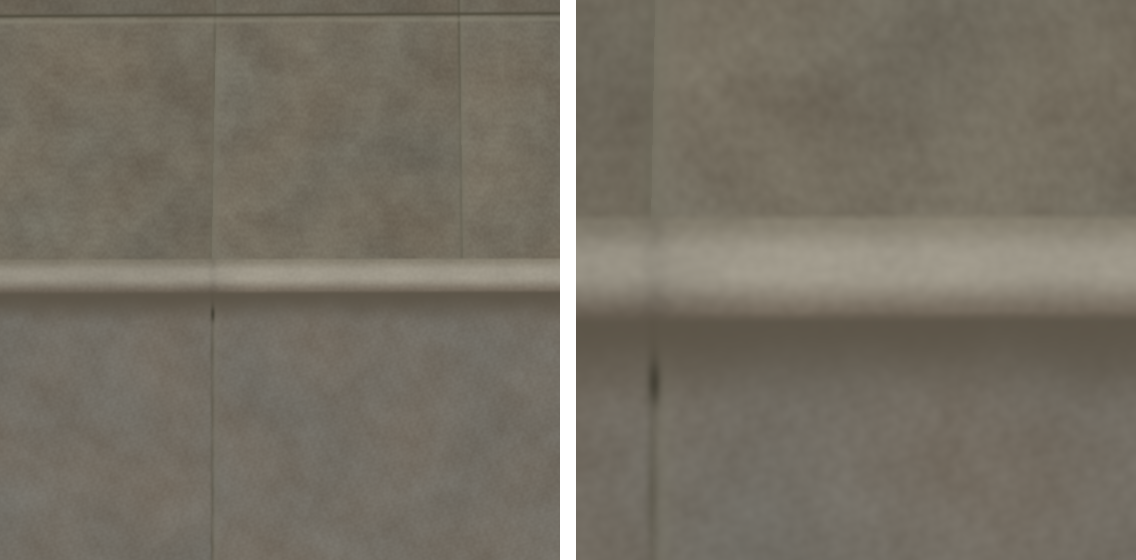
Left: the whole. Right: its middle third, enlarged.
Reproduce this texture procedurally as a three.js fragment shader.

```glsl
// Mottled stone wall tiles with pale grout, split by a rounded trim rail and its shadow.
varying vec2 vUv;

const vec3 UPPER_DARK = vec3(0.405, 0.375, 0.325);
const vec3 UPPER_LIGHT = vec3(0.485, 0.465, 0.410);
const vec3 LOWER_DARK = vec3(0.420, 0.393, 0.352);
const vec3 LOWER_LIGHT = vec3(0.472, 0.456, 0.422);
const vec3 GROUT = vec3(0.465, 0.455, 0.395);
const vec3 JOINT_DARK = vec3(0.310, 0.295, 0.240);
const vec3 LIP = vec3(0.530, 0.515, 0.450);
const vec3 RAIL_EDGE = vec3(0.520, 0.495, 0.435);
const vec3 RAIL_LIGHT = vec3(0.615, 0.592, 0.538);
const vec3 RAIL_UNDER = vec3(0.430, 0.390, 0.340);
const vec3 SHADOW = vec3(0.355, 0.325, 0.275);

const float PITCH = 0.442;
const float JOINT_X = 0.382;
const float LOWER_JOINT_X = 0.379;

vec2 gradient(vec2 cell) {
  float h = fract(sin(dot(cell, vec2(127.1, 311.7))) * 43758.5);
  return vec2(cos(h * 6.2832), sin(h * 6.2832));
}

float noise(vec2 p) {
  vec2 i = floor(p), f = fract(p);
  vec2 u = f * f * f * (f * (f * 6.0 - 15.0) + 10.0);
  float a = dot(gradient(i), f);
  float b = dot(gradient(i + vec2(1.0, 0.0)), f - vec2(1.0, 0.0));
  float c = dot(gradient(i + vec2(0.0, 1.0)), f - vec2(0.0, 1.0));
  float d = dot(gradient(i + vec2(1.0, 1.0)), f - vec2(1.0, 1.0));
  return mix(mix(a, b, u.x), mix(c, d, u.x), u.y);
}

float fbm(vec2 p) {
  float sum = 0.0, gain = 0.6;
  for (int i = 0; i < 5; i++) {
    sum += gain * noise(p);
    p = mat2(1.6, 1.2, -1.2, 1.6) * p + 7.3;
    gain *= 0.62;
  }
  return sum;
}

// Soft line around d = 0
float softLine(float d, float width) {
  return exp(-d * d / (width * width));
}

// Cloudy glaze, shifted by a seed so that each tile differs
vec3 stone(vec2 p, float seed, vec3 dark, vec3 light) {
  vec2 q = p + seed * vec2(3.7, 5.3);
  float clouds = fbm(q * 9.0) + 0.55 * fbm(q * 27.0);
  vec3 color = mix(dark, light, clamp(0.55 + 0.75 * clouds, 0.0, 1.0));
  color += vec3(0.018, 0.0, -0.012) * noise(q * 7.0 + 40.0);
  return color + 0.022 * noise(q * 140.0);
}

vec3 upperTiles(vec2 p, float topY) {
  // Joints lean slightly with the perspective
  float x = p.x - mix(0.045, -0.025, p.x) * (p.y - 0.75);
  float column = (x - JOINT_X) / PITCH;
  float id = floor(column);
  float d = (column - floor(column + 0.5)) * PITCH;
  float above = smoothstep(-0.002, 0.002, p.y - topY);
  vec3 color = stone(p, id + 4.0 + 6.0 * step(topY, p.y), UPPER_DARK, UPPER_LIGHT);

  // Darker stain towards the right side of each tile, paler left border
  float across = fract(column);
  color *= 1.0 - 0.055 * smoothstep(0.5, 0.9, across) * (0.7 + noise(p * 11.0));
  color += 0.018 * (1.0 - smoothstep(0.0, 0.14, across)) * (1.0 - above);
  color = mix(color, color * 0.93, above);

  // Vertical joints, darkest near the top
  float high = smoothstep(0.78, 0.98, p.y);
  float uneven = 0.75 + 0.5 * noise(vec2(id * 5.0, p.y * 24.0));
  color = mix(color, GROUT, 0.65 * softLine(d - 0.001, 0.008) * uneven);
  float shade = mix(0.24, 0.55, high) * mix(0.7, 1.2, step(0.6, p.x));
  color = mix(color, JOINT_DARK, shade * softLine(d + 0.002, 0.0032) * uneven);

  // Horizontal joint with a lit lip on the tile below
  float fromTop = p.y - topY;
  float lipWear = 0.75 + 0.5 * noise(vec2(p.x * 28.0, 3.0));
  color = mix(color, LIP, 0.65 * lipWear * softLine(fromTop + 0.010, 0.0045));
  return mix(color, JOINT_DARK, 0.85 * softLine(fromTop, 0.0034));
}

vec3 lowerTiles(vec2 p, float railBottom) {
  float d = p.x - LOWER_JOINT_X;
  vec3 color = stone(p, 15.0 + step(0.0, d), LOWER_DARK, LOWER_LIGHT);
  float uneven = 0.7 + 0.7 * noise(vec2(2.0, p.y * 20.0));
  color = mix(color, GROUT, 0.35 * softLine(d - 0.006, 0.006));
  color = mix(color, JOINT_DARK, 0.48 * uneven * softLine(d, 0.0035));

  // Shadow cast by the rail, and an open gap in the joint
  float below = railBottom - p.y;
  float shadow = 1.0 - smoothstep(0.004, 0.062, below + 0.008 * noise(p * 18.0));
  color = mix(color, SHADOW, 0.88 * shadow);
  float gap = softLine(d - 0.001, 0.0035) * softLine(p.y - 0.439, 0.013);
  return mix(color, JOINT_DARK * 0.78, 0.8 * gap);
}

// Rounded trim: t runs from 0 at its foot to 1 at its top
vec3 rail(vec2 p, float t) {
  float wear = fbm(p * vec2(12.0, 25.0) + 31.0);
  vec3 color = mix(RAIL_UNDER, RAIL_LIGHT, smoothstep(-0.05, 0.46, t));
  color = mix(color, RAIL_EDGE, smoothstep(0.62, 1.0, t));
  color *= mix(0.95, 1.01, smoothstep(0.33, 0.46, p.x));
  color *= 1.0 - 0.06 * softLine(p.x - 0.380, 0.008);
  return color * (1.0 + 0.07 * wear) + 0.018 * noise(p * 130.0);
}

void main() {
  vec2 p = vUv;
  float topY = 0.971 + 0.005 * p.x;
  float railBottom = 0.476 + 0.003 * p.x;
  float railTop = 0.536 + 0.002 * p.x;
  float t = (p.y - railBottom) / (railTop - railBottom);
  vec3 color = mix(lowerTiles(p, railBottom), rail(p, t), smoothstep(-0.06, 0.08, t));
  color = mix(color, upperTiles(p, topY), smoothstep(0.95, 1.06, t));
  gl_FragColor = vec4(color, 1.0);
}
```
